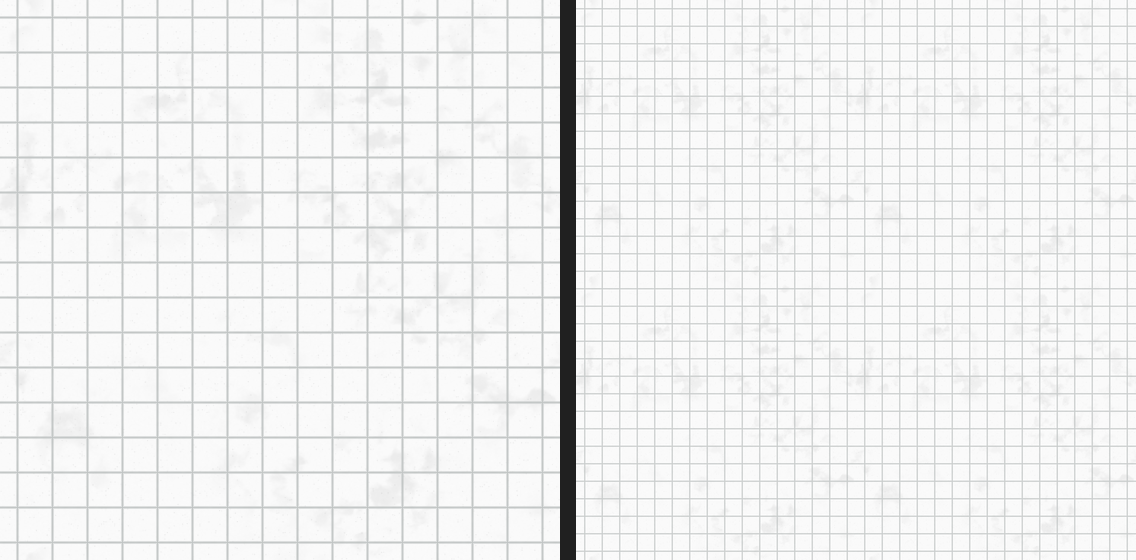
Left, the tile; right, the same tile 2 across and 2 down.
This pattern is drawn by a WebGL 2 fragment shader. Its source:

```glsl
#version 300 es
precision highp float;
// Small white square tiles with thin grey grout, faint cloudy stains and fine specks.

uniform vec2 u_resolution;
out vec4 fragColor;

float hash(vec2 p) {
  return fract(sin(dot(p, vec2(127.1, 311.7))) * 43758.5);
}

// Value noise on the unit square that wraps after a whole number of cells.
float wrapNoise(vec2 uv, float period, float seed) {
  vec2 p = uv * period;
  vec2 i = floor(p);
  vec2 f = fract(p);
  f = f * f * (3.0 - 2.0 * f);
  vec2 lo = mod(i, period) + seed;
  vec2 hi = mod(i + 1.0, period) + seed;
  return mix(mix(hash(lo), hash(vec2(hi.x, lo.y)), f.x),
             mix(hash(vec2(lo.x, hi.y)), hash(hi), f.x), f.y);
}

float fbm(vec2 uv, float period, float seed) {
  float sum = 0.0;
  float gain = 0.5;
  for (int octave = 0; octave < 4; octave++) {
    sum += gain * wrapNoise(uv, period, seed);
    period *= 2.0;
    seed += 17.0;
    gain *= 0.5;
  }
  return sum / 0.9375;
}

// Sparse round specks, one candidate per cell.
float specks(vec2 uv, float count, float density) {
  vec2 p = uv * count;
  vec2 cell = mod(floor(p), count);
  vec2 center = 0.3 + 0.4 * vec2(hash(cell + 3.7), hash(cell + 9.2));
  float soft = max(0.2, count / u_resolution.y);
  float dotMask = 1.0 - smoothstep(0.25 - soft, 0.25 + soft, length(fract(p) - center));
  return dotMask * step(1.0 - density, hash(cell + 21.3)) * hash(cell + 5.1);
}

void main() {
  vec2 uv = gl_FragCoord.xy / u_resolution;

  // Glazed surface with stains gathered in loose clusters
  vec3 color = vec3(0.98);
  vec2 warp = vec2(fbm(uv, 24.0, 41.0), fbm(uv, 24.0, 73.0)) - 0.5;
  float cluster = smoothstep(0.38, 0.72, fbm(uv, 6.0, 11.0));
  float stain = smoothstep(0.46, 0.74, fbm(uv + 0.025 * warp, 28.0, 131.0));
  color -= 0.055 * stain * cluster;

  // Fine grain and specks
  color -= 0.007 * (wrapNoise(uv, 384.0, 7.0) - 0.5);
  color -= 0.06 * specks(uv, 256.0, 0.07);

  // Grout through the middle of each of 16 by 16 repeats
  vec2 lineDistance = abs(fract(uv * 16.0) - 0.5);
  vec2 pixel = 16.0 / u_resolution;
  vec2 grout = 1.0 - smoothstep(0.029 - 0.5 * pixel, 0.029 + 0.5 * pixel, lineDistance);
  vec3 groutColor = vec3(0.765, 0.78, 0.778) + 0.012 * (wrapNoise(uv, 128.0, 57.0) - 0.5);
  color = mix(color, groutColor, max(grout.x, grout.y));

  fragColor = vec4(color, 1.0);
}
```
